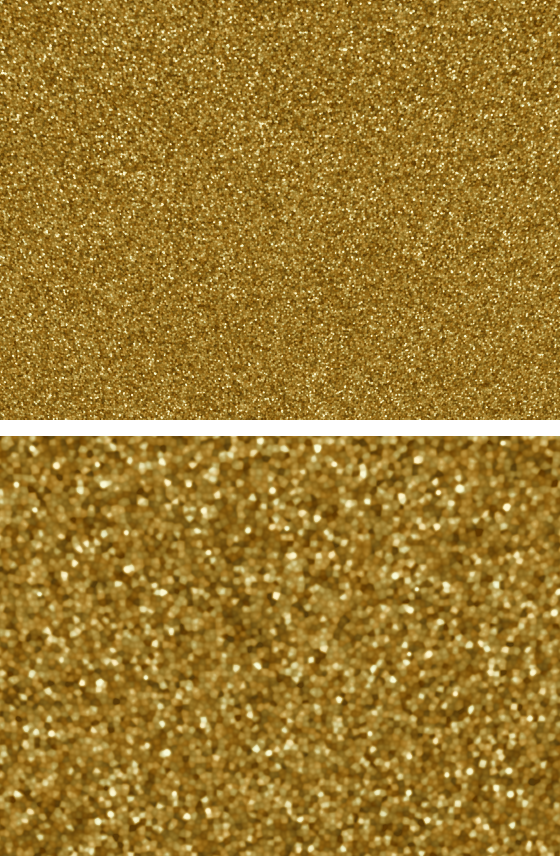
Top, the full canvas; bottom, a detail of the centre.
This texture is drawn by a Shadertoy shader. Its source:

```glsl
// Fine gold glitter: soft round flakes scattered on a jittered grid, brighter ones
// spreading over darker ones, with sparse sparkles and faint broad patches.
// Tones are averaged over a small footprint, then coloured by a gold ramp.

const float FLAKES = 222.0;         // flake rows per canvas height
const float NEAR_SCALE = 1.10;      // flake density at the bottom edge
const float SCALE_DROP = 0.25;      // loss of density towards the top
const float FLAKE_CONTRAST = 1.30;
const float FLAKE_FALLOFF = 8.0;    // higher gives crisper flake borders
const float BRIGHT_SPREAD = 0.6;    // how far bright flakes cover dark ones
const float MEAN_SHIFT = -0.2;      // balances the spread of bright flakes
const float EDGE_SHADE = 1.3;       // darkening towards flake rims
const float SPARKLE_CELL = 3.5;     // sparkle spacing in flakes
const float SPARKLE_CHANCE = 0.085;
const float SPARKLE_TONE = 3.2;
const float PATCH_STRENGTH = 0.15;
const float HUE_SPREAD = 0.035;
const float SOFTNESS = 0.0018;      // smallest footprint, in canvas heights
const int SAMPLES = 3;              // samples per footprint side

// Gold ramp, from shadow to glint, with the tone at which each colour sits
const int STOPS = 8;
const vec3 GOLD[STOPS] = vec3[STOPS](
    vec3(0.36, 0.23, 0.02), vec3(0.45, 0.31, 0.05),
    vec3(0.53, 0.38, 0.08), vec3(0.60, 0.45, 0.13),
    vec3(0.67, 0.53, 0.21), vec3(0.75, 0.64, 0.33),
    vec3(0.89, 0.84, 0.62), vec3(0.99, 0.97, 0.82));
const float TONE[STOPS] = float[STOPS](-2.6, -1.55, -0.71, 0.0, 0.69, 1.48, 2.33, 3.2);

// Three random values from 0 to 1 for a cell
vec3 hash3(vec2 cell, int seed) {
    uvec3 v = uvec3(ivec3(ivec2(cell), seed)) * 1664525u + 1013904223u;
    v.x += v.y * v.z; v.y += v.z * v.x; v.z += v.x * v.y;
    v ^= v >> 16u;
    v.x += v.y * v.z; v.y += v.z * v.x; v.z += v.x * v.y;
    return vec3(v >> 8u) / 16777216.0;
}

float valueNoise(vec2 p) {
    vec2 cell = floor(p), f = fract(p);
    f = f * f * (3.0 - 2.0 * f);
    float low = mix(hash3(cell, 7).x, hash3(cell + vec2(1, 0), 7).x, f.x);
    float high = mix(hash3(cell + vec2(0, 1), 7).x, hash3(cell + vec2(1, 1), 7).x, f.x);
    return mix(low, high, f.y);
}

// Tone (x) and hue shift (y), blended softly from the flakes around
vec2 flakes(vec2 p) {
    vec2 home = floor(p), blend = vec2(0.0);
    float total = 0.0, best = 9.0;
    for (int j = -1; j <= 1; j++)
    for (int i = -1; i <= 1; i++) {
        vec2 cell = home + vec2(i, j);
        vec3 place = hash3(cell, 1), rnd = hash3(cell, 2);
        vec2 offset = cell + 0.08 + 0.84 * place.xy - p;
        float d = dot(offset, offset);
        float bell = 2.0 * (rnd.x + rnd.y + rnd.z - 1.5);
        float weight = exp(BRIGHT_SPREAD * bell - FLAKE_FALLOFF * d);
        blend += weight * vec2(bell, place.z * 2.0 - 1.0);
        total += weight;
        best = min(best, d);
    }
    blend /= total;
    float rim = EDGE_SHADE * (sqrt(best) - 0.4);
    return vec2(FLAKE_CONTRAST * blend.x - rim + MEAN_SHIFT, blend.y);
}

// Coverage of a soft round glint, at most one per sparkle cell
float sparkle(vec2 p, float chance) {
    vec2 q = p / SPARKLE_CELL, cell = floor(q);
    vec3 rnd = hash3(cell, 4);
    vec2 centre = 0.3 + 0.4 * rnd.xy;
    float radius = mix(0.16, 0.27, hash3(cell, 5).x);
    float glint = 1.0 - smoothstep(radius * 0.4, radius * 1.1, length(fract(q) - centre));
    return glint * step(rnd.z, chance);
}

vec3 goldRamp(float tone) {
    vec3 colour = GOLD[0];
    for (int i = 1; i < STOPS; i++)
        colour = mix(colour, GOLD[i], clamp((tone - TONE[i - 1]) / (TONE[i] - TONE[i - 1]), 0.0, 1.0));
    return colour;
}

void mainImage(out vec4 fragColor, in vec2 fragCoord) {
    vec2 uv = fragCoord / iResolution.y;
    float middle = 0.5 * iResolution.x / iResolution.y;
    float footprint = max(1.0 / iResolution.y, SOFTNESS);
    float chance = SPARKLE_CHANCE * mix(0.6, 1.4, uv.y);

    // Average flakes and sparkles over the footprint
    vec2 sum = vec2(0.0);
    for (int j = 0; j < SAMPLES; j++)
    for (int i = 0; i < SAMPLES; i++) {
        vec2 s = uv + footprint * ((vec2(i, j) + 0.5) / float(SAMPLES) - 0.5);
        // Receding sheet: flakes look larger towards the top
        vec2 p = FLAKES * vec2((s.x - middle) * (NEAR_SCALE - SCALE_DROP * s.y),
                               s.y * (NEAR_SCALE - 0.5 * SCALE_DROP * s.y));
        vec2 grain = flakes(p);
        grain.x = mix(grain.x, SPARKLE_TONE, sparkle(p, chance));
        sum += grain;
    }
    vec2 grain = sum / float(SAMPLES * SAMPLES);

    // Broad patches, stretched sideways
    float patches = valueNoise(uv * vec2(5.0, 9.0)) + valueNoise(uv * vec2(14.0, 26.0) + 31.0) - 1.0;
    float tone = grain.x + PATCH_STRENGTH * patches;

    // Slight swing between orange and olive flakes
    vec3 colour = goldRamp(tone) + HUE_SPREAD * grain.y * vec3(0.7, -0.3, -0.8);
    fragColor = vec4(clamp(colour, 0.0, 1.0), 1.0);
}
```
